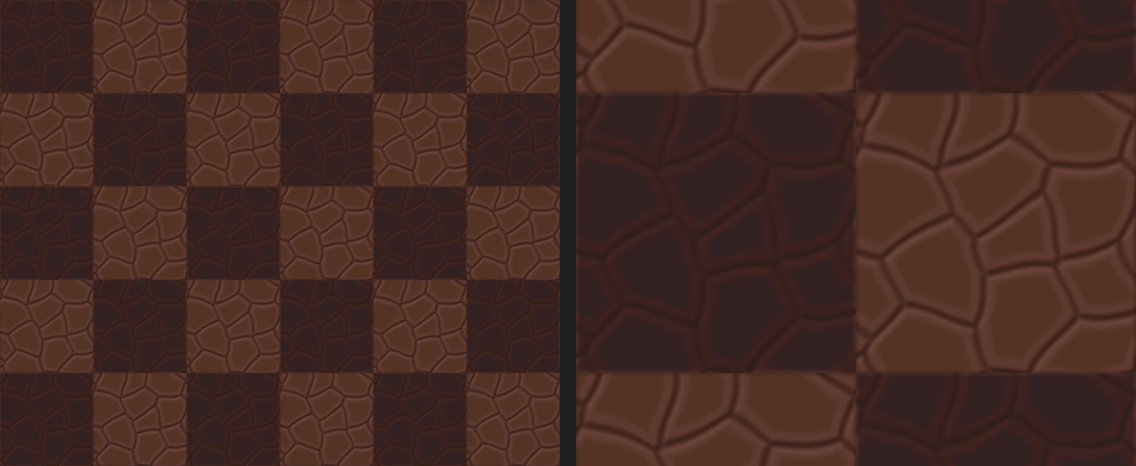
Left: the whole. Right: its middle third, enlarged.
This pattern is drawn by a Shadertoy shader. Its source:

```glsl
// Checkerboard of dark and tan tiles, each embossed with the same cracked-stone relief.
// The stones are jittered Voronoi cells; distance to the nearest cell border gives
// the crack and the rim, and a shifted second sample gives the directional light.

#define TILES vec2(6.0, 5.0)      // tiles across and down
#define STONES vec2(3.0, 3.8)     // stones across and down one tile
#define JITTER 0.92               // irregularity of the stones
#define SEED 17.0                 // arrangement of the stones
#define WARP 0.018                // waviness of the cracks
#define CRACK_WIDTH 0.022         // half width, in tiles
#define RIM_WIDTH 0.052           // half width, in tiles
#define LIGHT_SHIFT vec2(-0.010, 0.018)
#define RELIEF 0.045              // strength of the embossing
#define TILE_BLUR 0.014           // softness of the tile borders, in tiles

const float PI = 3.14159;

vec2 hash2(vec2 p) {
    p += SEED;
    return fract(sin(vec2(dot(p, vec2(127.1, 311.7)),
                          dot(p, vec2(269.5, 183.3)))) * 43758.5453);
}

// Centre of a stone, in tile units
vec2 stoneCentre(vec2 cell) {
    return (cell + 0.5 + JITTER * (hash2(cell) - 0.5)) / STONES;
}

// Distance from p to the nearest border between stones, in tile units
float borderDistance(vec2 p) {
    p += WARP * vec2(sin(p.y * 17.0 + 1.0), sin(p.x * 14.0 + 2.0));
    vec2 home = floor(p * STONES);

    // Nearest stone
    vec2 nearestCell = home;
    vec2 nearest = vec2(0.0);
    float best = 1e3;
    for (int j = -1; j <= 1; j++)
    for (int i = -1; i <= 1; i++) {
        vec2 cell = home + vec2(i, j);
        vec2 offset = stoneCentre(cell) - p;
        float d2 = dot(offset, offset);
        if (d2 < best) {
            best = d2;
            nearest = offset;
            nearestCell = cell;
        }
    }

    // Nearest bisector with a neighbouring stone
    float border = 1e3;
    for (int j = -2; j <= 2; j++)
    for (int i = -2; i <= 2; i++) {
        vec2 offset = stoneCentre(nearestCell + vec2(i, j)) - p;
        vec2 between = offset - nearest;
        if (dot(between, between) > 1e-5)
            border = min(border, dot(0.5 * (offset + nearest), normalize(between)));
    }
    return border;
}

float crackMask(float d, float pixel) {
    return 1.0 - smoothstep(0.0, CRACK_WIDTH + pixel * 0.5, d);
}

// Softened checkerboard: 0 on dark tiles, 1 on tan tiles
float checker(vec2 p, float pixel) {
    vec2 side = sin(PI * p) / (PI * max(TILE_BLUR, pixel));
    side = clamp(side, -1.0, 1.0);
    return 0.5 - 0.5 * side.x * side.y;
}

void mainImage(out vec4 fragColor, in vec2 fragCoord) {
    vec2 grid = fragCoord / iResolution.xy * TILES;
    vec2 tile = fract(grid);
    float pixel = TILES.y / iResolution.y;

    // Relief shared by every tile
    float d = borderDistance(tile);
    float crack = crackMask(d, pixel);
    float lit = crackMask(borderDistance(tile + LIGHT_SHIFT), pixel) - crack;
    float rim = 1.0 - smoothstep(RIM_WIDTH * 0.65, RIM_WIDTH + pixel, d);

    // Tan stone: pinkish rims and dark cracks
    vec3 tan_ = mix(vec3(0.33, 0.20, 0.14), vec3(0.37, 0.225, 0.185), rim);
    tan_ = mix(tan_, vec3(0.27, 0.155, 0.13), crack * 0.85);
    tan_ += RELIEF * lit * vec3(1.0, 0.8, 0.8);

    // Dark stone: faint reddish rims and brown cracks
    vec3 dark = mix(vec3(0.20, 0.13, 0.13), vec3(0.235, 0.13, 0.12), rim);
    dark = mix(dark, vec3(0.20, 0.125, 0.10), crack * 0.8);
    dark += RELIEF * 0.5 * lit * vec3(1.0, 0.45, 0.35);

    fragColor = vec4(mix(dark, tan_, checker(grid, pixel)), 1.0);
}
```
